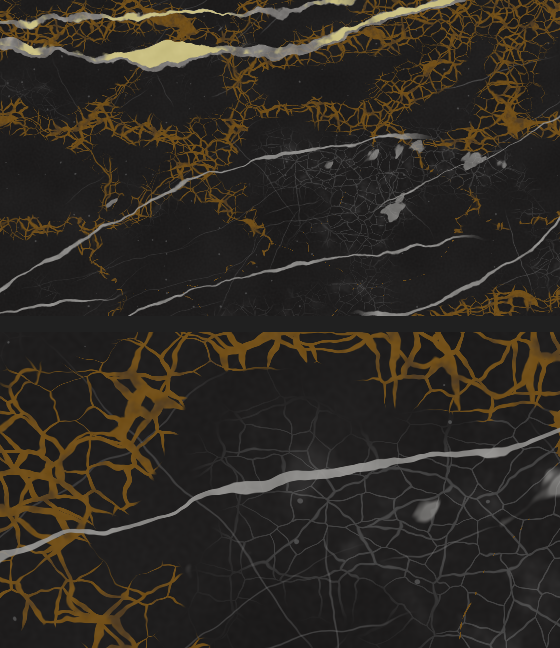
Top, the full canvas; bottom, a detail of the centre.
Give the GLSL for this texture, as a WebGL 2 fragment shader.

```glsl
#version 300 es
precision highp float;
// Black marble: dark plates parted by a lacy gold breccia, crossed by pale veins.
// Gold is a fine Voronoi mesh shown only near the borders of large Voronoi plates;
// veins are noisy parabolas, hairlines are scattered segments.
uniform vec2 u_resolution;
out vec4 fragColor;

vec2 hash2(vec2 p) {
  vec3 q = fract(p.xyx * vec3(0.1031, 0.1030, 0.0973));
  q += dot(q, q.yzx + 33.33);
  return fract((q.xx + q.yz) * q.zy);
}

float corner(vec2 cell, vec2 offset) {
  return dot(hash2(cell) * 2.0 - 1.0, offset);
}

float gradientNoise(vec2 p) {
  vec2 i = floor(p), f = fract(p), e = vec2(1, 0);
  vec2 u = f * f * f * (f * (f * 6.0 - 15.0) + 10.0);
  return mix(mix(corner(i, f), corner(i + e, f - e), u.x),
             mix(corner(i + e.yx, f - e.yx), corner(i + 1.0, f - 1.0), u.x), u.y);
}

float fbm(vec2 p) {
  float sum = 0.0, amp = 1.0;
  for (int i = 0; i < 4; i++) {
    sum += amp * gradientNoise(p);
    p = mat2(1.6, 1.2, -1.2, 1.6) * p + 7.3;
    amp *= 0.5;
  }
  return sum;
}

// Distance to the nearest Voronoi border, in cell units
float cellBorder(vec2 p) {
  vec2 base = floor(p), f = fract(p), nearest = vec2(0), home = vec2(0);
  float best = 9.0, border = 9.0;
  for (int k = 0; k < 9; k++) {
    vec2 g = vec2(k % 3, k / 3) - 1.0, r = g + hash2(base + g) - f;
    if (dot(r, r) < best) { best = dot(r, r); nearest = r; home = g; }
  }
  for (int k = 0; k < 25; k++) {
    vec2 g = home + vec2(k % 5, k / 5) - 2.0, r = g + hash2(base + g) - f, d = r - nearest;
    if (dot(d, d) > 1e-5) border = min(border, dot(0.5 * (r + nearest), normalize(d)));
  }
  return border;
}

float stroke(float d, float halfWidth) {
  float aa = 0.7 / u_resolution.y;
  return 1.0 - smoothstep(halfWidth - aa, halfWidth + aa, d);
}

// Vein along y = a + bx + cx^2, limited to a span of x
float vein(vec2 p, vec3 curve, vec2 span, float halfWidth) {
  float slope = curve.y + 2.0 * curve.z * p.x;
  float d = abs(p.y - curve.x - (curve.y + curve.z * p.x) * p.x) / sqrt(1.0 + slope * slope);
  float swell = clamp(0.75 + 1.6 * gradientNoise(p * 6.0 + curve.x * 40.0), 0.12, 1.5);
  float fade = smoothstep(span.x, span.x + 0.1, p.x) * (1.0 - smoothstep(span.y - 0.15, span.y, p.x));
  return stroke(d, halfWidth * swell) * fade;
}

void main() {
  vec2 p = gl_FragCoord.xy / u_resolution.y;
  vec2 warp = vec2(fbm(p * 3.0 + 4.0), fbm(p * 3.0 + 31.0));
  vec2 ripple = vec2(fbm(p * 14.0 + 9.0), fbm(p * 14.0 + 53.0));
  float grain = gradientNoise(p * 130.0);

  // Dark ground with faint clouds
  vec3 color = vec3(0.118, 0.113, 0.113) + 0.022 * fbm(p * 5.0) + 0.016 * grain;

  // Large plates and the fine mesh between them
  float plate = cellBorder((p + 0.13 * warp + 0.012 * ripple) * vec2(2.2, 3.1) + vec2(3.4, 8.2)) / 2.7;
  vec2 m = p + 0.04 * warp + 0.016 * ripple;
  float coarse = cellBorder(m * vec2(12, 15)) / 13.5;
  float fine = cellBorder(m * vec2(25, 30) + 17.0) / 27.0;
  float mesh = min(coarse, fine * 1.5);

  // Grey lace and smoky smears
  float lace = smoothstep(0.0, 0.5, fbm(p * 3.2 + 61.0) - 0.15
             + 0.5 * exp(-7.0 * dot(p - vec2(1.2, 0.25), p - vec2(1.2, 0.25))));
  color = mix(color, vec3(0.36), 0.6 * lace * stroke(mesh, 0.0012));
  color += 0.07 * lace * smoothstep(0.0, 0.6, fbm(p * 16.0));

  // Scattered hairlines, mostly rising to the right
  for (int i = 0; i < 34; i++) {
    vec2 a = hash2(vec2(i, 3.7)), b = hash2(vec2(i, 19.1));
    float angle = i % 5 == 0 ? 1.7 + b.x : 0.2 + 0.9 * b.x;
    vec2 dir = vec2(cos(angle), sin(angle)), r = p - a * vec2(1.8, 1.0) + 0.035 * warp + 0.007 * ripple;
    float reach = 0.06 + 0.22 * b.y;
    float line = stroke(abs(dot(r, vec2(-dir.y, dir.x))), 0.0005 + 0.001 * a.y);
    color = mix(color, vec3(0.5), line * (0.15 + 0.4 * a.x) * (1.0 - smoothstep(0.4, 1.0, abs(dot(r, dir)) / reach)));
  }

  // Small pale flecks
  vec2 fleck = hash2(floor(p * 24.0));
  float fleckDist = length(fract(p * 24.0) - 0.25 - 0.5 * fleck.yx + 0.15 * ripple) / 24.0;
  color = mix(color, vec3(0.42), 0.6 * step(0.86, fleck.x) * stroke(fleckDist, 0.003 * fleck.y));

  // Gold mesh, seams and solid pockets
  vec2 bare = (p - vec2(1.2, 0.27)) * vec2(1.0, 1.3);
  float rich = clamp(0.5 + 1.2 * fbm(p * 1.7 + 12.0) + 0.5 * (p.y - 0.45) - 0.7 * exp(-7.0 * dot(bare, bare)), 0.0, 1.0);
  float inside = clamp(1.0 - plate / (0.095 * rich + 0.001), 0.0, 1.0);
  float thick = 0.0065 * sqrt(inside) * (0.75 + 1.5 * gradientNoise(p * 11.0 + 5.0)) - 0.0008;
  float gold = stroke(mesh, thick) * smoothstep(0.0, 0.2, inside);
  gold = max(gold, stroke(plate, 0.0022) * smoothstep(0.12, 0.25, rich));
  gold = max(gold, stroke(plate, 0.04 * smoothstep(0.12, 0.45, fbm(p * 4.0 + 77.0)) * rich - 0.002));
  vec3 goldColor = mix(vec3(0.45, 0.315, 0.10), vec3(0.32, 0.24, 0.14), smoothstep(0.0, 0.6, fbm(p * 30.0) + 0.1));
  color = mix(color, goldColor + 0.03 * grain, gold);

  // Pale veins with a dim halo
  vec2 v = p + vec2(0.0, 0.05 * warp.y + 0.010 * ripple.x);
  float white = vein(v, vec3(0.088, 0.704, -0.26), vec2(-0.1, 1.4), 0.0055);
  white = max(white, vein(v, vec3(1.017, -1.77, 0.77), vec2(1.1, 2.0), 0.006));
  white = max(white, vein(v, vec3(-0.211, 0.583, -0.19), vec2(0.3, 1.55), 0.004));
  white = max(white, vein(v, vec3(0.01, 0.17, 0.0), vec2(-0.2, 0.42), 0.006));
  white = max(white, vein(v, vec3(0.10, 0.05, 0.14), vec2(1.15, 2.0), 0.002));
  float shard = fbm(mat2(5.0, -7.0, 3.5, 8.0) * p + 40.0) + 0.3 * lace;
  white = max(white, 0.8 * smoothstep(0.62, 0.70, shard));
  color = mix(color, vec3(0.59, 0.585, 0.575) + 0.12 * fbm(p * 22.0), 0.9 * white);

  // Broad cream veins near the top, breaking into grey
  vec2 c = p + vec2(0.0, 0.05 * warp.x + 0.022 * ripple.y);
  float body = 0.012 + 0.022 * exp(-14.0 * (p.x - 0.5) * (p.x - 0.5));
  float greyRim = vein(c + 0.006, vec3(0.86, -0.18, 0.2), vec2(-0.2, 2.0), body + 0.007);
  greyRim = max(greyRim, vein(c, vec3(0.925, 0.03, 0.03), vec2(-0.2, 1.2), 0.010));
  float cream = vein(c, vec3(0.86, -0.18, 0.2), vec2(-0.2, 1.6), body);
  cream = max(cream, vein(c, vec3(0.925, 0.03, 0.03), vec2(-0.2, 1.2), 0.008));
  float creamy = smoothstep(-0.1, 0.05, 0.12 + gradientNoise(vec2(p.x * 3.5, 2.3)) + 0.3 * ripple.x
               - 0.4 * exp(-30.0 * (p.x - 1.02) * (p.x - 1.02)));
  color = mix(color, vec3(0.54, 0.53, 0.52) + 0.2 * fbm(p * 18.0), greyRim * 0.85);
  color = mix(color, vec3(0.79, 0.75, 0.51) + 0.05 * ripple.x, cream * creamy);

  fragColor = vec4(color, 1.0);
}
```
